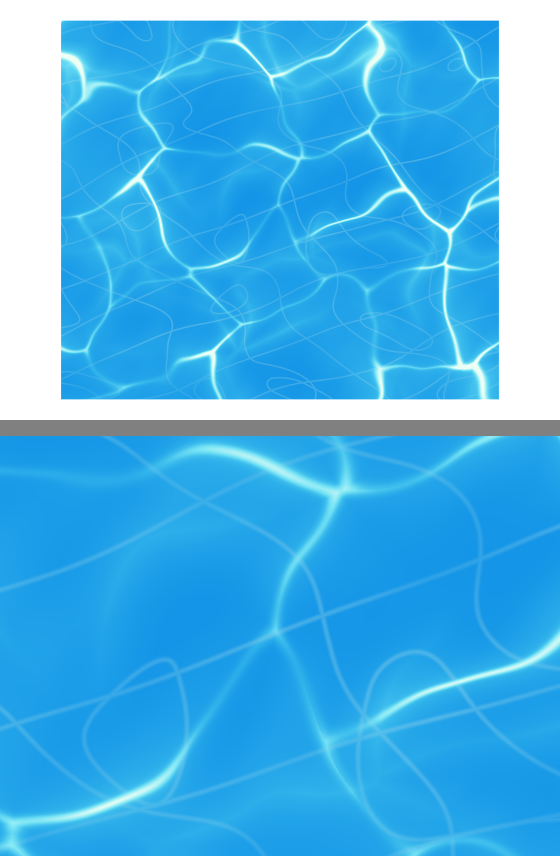
Top: the whole. Bottom: its middle third, enlarged.
Write a WebGL 2 fragment shader that draws this texture.

```glsl
#version 300 es
precision highp float;
// Sunlit pool water: bright caustic web over bent tile joints, framed in white.
uniform vec2 u_resolution;
out vec4 fragColor;

vec2 hash2(vec2 p) {
  vec3 h = fract(p.xyx * vec3(0.1031, 0.1030, 0.0973));
  h += dot(h, h.yzx + 33.33);
  return fract((h.xx + h.yz) * h.zy);
}

float cornerSlope(vec2 cell, vec2 offset) {
  float angle = 6.2832 * hash2(cell).x;
  return dot(vec2(cos(angle), sin(angle)), offset);
}

// Gradient noise, roughly -0.7 to 0.7
float noise(vec2 p) {
  vec2 i = floor(p), f = p - i;
  vec2 s = f * f * f * (f * (f * 6.0 - 15.0) + 10.0);
  vec2 x = vec2(1.0, 0.0);
  return mix(mix(cornerSlope(i, f), cornerSlope(i + x, f - x), s.x),
             mix(cornerSlope(i + x.yx, f - x.yx), cornerSlope(i + 1.0, f - 1.0), s.x), s.y);
}

vec2 noise2(vec2 p) {
  return vec2(noise(p), noise(p + vec2(37.2, 17.8)));
}

vec2 cellPoint(vec2 cell) {
  return 0.1 + 0.8 * hash2(cell + 50.0);
}

// Distances to the nearest and second nearest cell borders
vec2 cellBorders(vec2 p) {
  vec2 i = floor(p), f = p - i, home = vec2(0.0), nearest = vec2(9.0);
  for (int y = -1; y <= 1; y++)
  for (int x = -1; x <= 1; x++) {
    vec2 g = vec2(x, y), r = g + cellPoint(i + g) - f;
    if (dot(r, r) < dot(nearest, nearest)) { nearest = r; home = g; }
  }
  vec2 border = vec2(9.0);
  for (int y = -2; y <= 2; y++)
  for (int x = -2; x <= 2; x++) {
    vec2 g = home + vec2(x, y), r = g + cellPoint(i + g) - f, gap = r - nearest;
    if (dot(gap, gap) < 1e-5) continue;
    float d = dot(0.5 * (nearest + r), normalize(gap));
    border = d < border.x ? vec2(d, border.x) : vec2(border.x, min(border.y, d));
  }
  return border;
}

// Thin line wherever the coordinate passes a half integer
float joint(float u) {
  float slope = length(vec2(dFdx(u), dFdy(u))) * u_resolution.y;
  float d = abs(fract(u) - 0.5) / max(slope, 1.0);
  return 1.0 - smoothstep(0.0, 0.0035, d);
}

vec3 waterColor(float light) {
  vec3 c = mix(vec3(0.08, 0.585, 0.905), vec3(0.18, 0.69, 0.92), clamp(light / 0.4, 0.0, 1.0));
  c = mix(c, vec3(0.25, 0.75, 0.93), clamp((light - 0.4) / 0.2, 0.0, 1.0));
  c = mix(c, vec3(0.46, 0.89, 0.96), clamp((light - 0.6) / 0.3, 0.0, 1.0));
  return mix(c, vec3(0.92, 1.0, 0.96), clamp((light - 0.9) / 0.5, 0.0, 1.0));
}

void main() {
  vec2 p = gl_FragCoord.xy / u_resolution.y;
  vec2 center = 0.5 * u_resolution / u_resolution.y;

  // Ripples bend the caustic web, which leans up to the right
  vec2 bent = p + 0.12 * noise2(p * 4.0) + 0.025 * noise2(p * 11.0 + 5.0);
  mat2 lean = mat2(0.96, -0.28, 0.28, 0.96);
  vec2 web = cellBorders(lean * bent * vec2(3.6, 4.6) + 3.0);
  vec2 veil = cellBorders(lean * (bent + 0.06 * noise2(p * 6.0 + 60.0)) * vec2(4.2, 4.8) + 21.4);

  // Sharp threads, flared knots and soft halos of varying strength
  float strength = mix(0.25, 1.0, smoothstep(-0.3, 0.3, noise(p * 5.0 + 80.0)));
  float knot = exp(-web.y / 0.05);
  float thread = exp(-pow(web.x / (0.02 + 0.02 * knot), 2.0));
  float light = 0.07 + 0.3 * noise(p * 3.0 + 9.0);
  light += 0.07 * noise(mat2(0.8, 0.57, -0.57, 0.8) * p * vec2(22.0, 7.0));
  light += thread * (0.75 * strength + 0.45 * knot);
  light += 0.55 * strength * exp(-web.x / 0.11);
  light += 0.42 * smoothstep(-0.35, 0.4, noise(p * 4.0 + 140.0)) * exp(-veil.x / 0.12);
  vec3 color = waterColor(light);

  // Tile joints in two directions, with hooks and closed loops
  float rising = dot(p, vec2(-0.33, 0.94)) / 0.105 + 0.5 * noise(p * 3.5 + 11.0);
  float falling = dot(p, vec2(0.72, 0.69)) / 0.15 + noise(p * vec2(4.0, 6.0) + 23.0);
  float loops = 1.4 * noise(p * vec2(4.5, 6.5) + 31.0);
  float joints = max(max(joint(rising), joint(falling)), joint(loops));
  float fade = 0.3 + 0.25 * noise(p * 7.0 + 44.0);
  color = mix(color, max(color, vec3(0.56, 0.82, 0.9)), joints * fade);

  // White frame
  vec2 outside = abs(p - center) - vec2(0.521, 0.451);
  float pixel = 1.0 / u_resolution.y;
  float frame = smoothstep(-0.5 * pixel, 0.5 * pixel, max(outside.x, outside.y));
  fragColor = vec4(mix(color, vec3(1.0), frame), 1.0);
}
```
